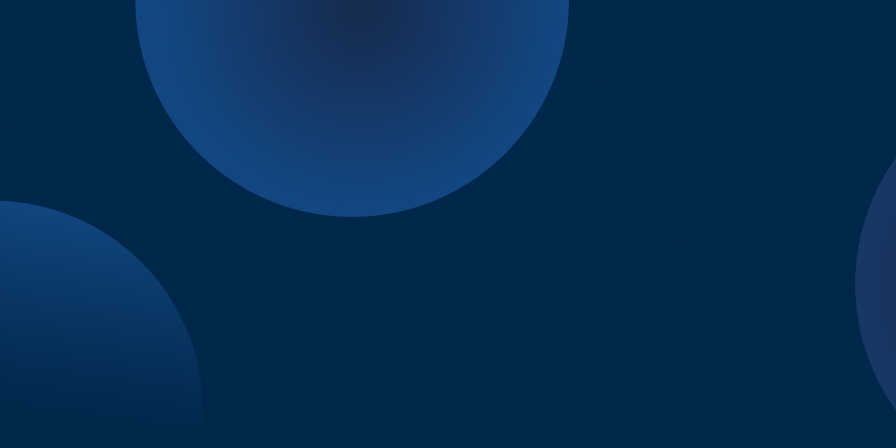
Reproduce this background procedurally as a Shadertoy shader.

```glsl
// Colours
const vec3 NAVY        = vec3(0.000, 0.155, 0.290);
const vec3 BLUE        = vec3(0.072, 0.275, 0.505);
const vec3 DUSK        = vec3(0.086, 0.172, 0.315);
const vec3 INDIGO_RIM  = vec3(0.090, 0.218, 0.395);
const vec3 INDIGO_CORE = vec3(0.092, 0.195, 0.355);

// Discs: centre.xy and radius, in canvas heights
const vec3 TOP_DISC   = vec3(0.786, 1.000, 0.484);
const vec3 LEFT_DISC  = vec3(-0.016, 0.083, 0.469);
const vec3 RIGHT_DISC = vec3(2.393, 0.366, 0.484);

// Gradients
const vec2  DUSK_CENTRE = vec2(0.806, 0.985);
const float DUSK_INNER  = 0.03;
const float DUSK_OUTER  = 0.44;
const vec2  FADE_AXIS   = vec2(0.14, 0.99);
const float FADE_START  = 0.065;
const float FADE_END    = 0.56;
const float FADE_POWER  = 1.25;
const float RIM_WIDTH   = 0.12;
const float GRAIN       = 0.004;

float hash(vec2 p) {
    vec3 q = fract(vec3(p.xyx) * 0.1031);
    q += dot(q, q.yzx + 33.33);
    return fract((q.x + q.y) * q.z);
}

float discDistance(vec2 p, vec3 disc) {
    return length(p - disc.xy) - disc.z;
}

// Antialiased coverage of a signed distance
float coverage(float d) {
    return clamp(0.5 - d * iResolution.y, 0.0, 1.0);
}

void mainImage(out vec4 fragColor, in vec2 fragCoord) {
    vec2 p = fragCoord / iResolution.y;
    vec3 color = NAVY;

    // Top disc: dark core spreading into blue
    float spread = clamp((length(p - DUSK_CENTRE) - DUSK_INNER) / (DUSK_OUTER - DUSK_INNER), 0.0, 1.0);
    color = mix(color, mix(DUSK, BLUE, spread), coverage(discDistance(p, TOP_DISC)));

    // Left disc: blue dissolving downwards
    float fade = clamp((dot(p, FADE_AXIS) - FADE_START) / (FADE_END - FADE_START), 0.0, 1.0);
    color = mix(color, BLUE, pow(fade, FADE_POWER) * coverage(discDistance(p, LEFT_DISC)));

    // Right disc: indigo, softly darker inside the rim
    float rightDistance = discDistance(p, RIGHT_DISC);
    float depth = clamp(-rightDistance / RIM_WIDTH, 0.0, 1.0);
    color = mix(color, mix(INDIGO_RIM, INDIGO_CORE, depth), coverage(rightDistance));

    // Faint dither against banding
    color += (hash(fragCoord) - 0.5) * GRAIN;
    fragColor = vec4(color, 1.0);
}
```
